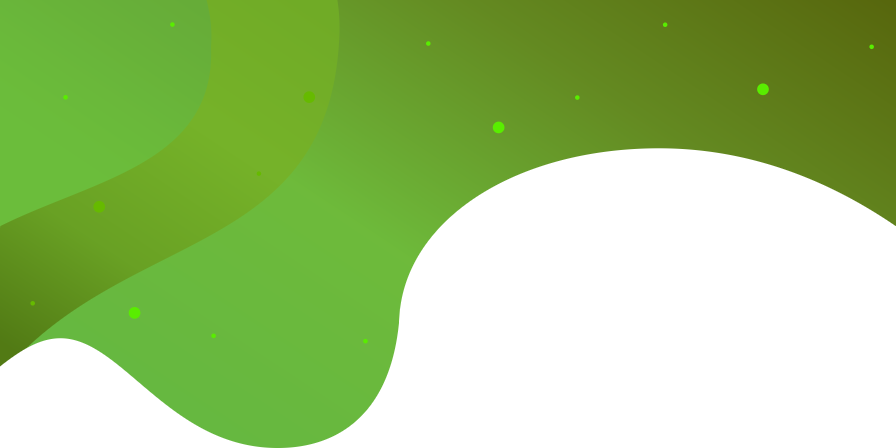
Reproduce this background procedurally as a Shadertoy shader.

```glsl
// Flowing green backdrop: a diagonal gradient, a curved olive band, a leafy corner
// and scattered bright dots above a white wave. Edges are cubic Bezier curves that
// are solved along one axis, then turned into approximate signed distances.

const vec3 WHITE = vec3(1.0);
const vec3 DOT_BRIGHT = vec3(0.35, 0.93, 0.0);
const vec3 DOT_DIM = vec3(0.40, 0.73, 0.0);
const int DOT_COUNT = 15;

vec2 bezier(vec2 a, vec2 b, vec2 c, vec2 d, float t) {
    float s = 1.0 - t;
    return s * s * s * a + 3.0 * s * s * t * b + 3.0 * s * t * t * c + t * t * t * d;
}

vec2 bezierSlope(vec2 a, vec2 b, vec2 c, vec2 d, float t) {
    float s = 1.0 - t;
    return s * s * (b - a) + 2.0 * s * t * (c - b) + t * t * (d - c);
}

// Signed distance above a curve whose x only grows; t is found by bisection.
float aboveCurve(vec2 p, vec2 a, vec2 b, vec2 c, vec2 d) {
    float t = 0.5;
    float stride = 0.25;
    for (int i = 0; i < 18; i++) {
        t += bezier(a, b, c, d, t).x < p.x ? stride : -stride;
        stride *= 0.5;
    }
    vec2 slope = bezierSlope(a, b, c, d, t);
    return (p.y - bezier(a, b, c, d, t).y) * slope.x / max(length(slope), 1e-5);
}

// Height above the white wave, built from five joined curves.
float aboveWave(vec2 p) {
    vec2 crest = vec2(0.135, 0.245);
    vec2 trough = vec2(0.620, 0.0);
    vec2 cliff = vec2(0.891, 0.284);
    vec2 summit = vec2(1.471, 0.669);
    if (p.x < crest.x)
        return aboveCurve(p, vec2(0.0, 0.182), vec2(0.047, 0.219), vec2(0.089, 0.245), crest);
    if (p.x < trough.x)
        return aboveCurve(p, crest, vec2(0.273, 0.245), vec2(0.378, 0.0), trough);
    if (p.x < cliff.x)
        return aboveCurve(p, trough, vec2(0.755, 0.0), vec2(0.872, 0.076), cliff);
    if (p.x < summit.x)
        return aboveCurve(p, cliff, vec2(0.898, 0.505), vec2(1.146, 0.669), summit);
    return aboveCurve(p, summit, vec2(1.667, 0.669), vec2(1.844, 0.602), vec2(2.0, 0.495));
}

// The two side edges run upward, so q holds (y, x).
float rightOfCorner(vec2 q) {
    vec2 bend = vec2(0.896, 0.471);
    if (q.x < bend.x)
        return aboveCurve(q, vec2(0.495, 0.0), vec2(0.599, 0.208), vec2(0.635, 0.482), bend);
    return aboveCurve(q, bend, vec2(0.935, 0.474), vec2(0.969, 0.469), vec2(1.0, 0.461));
}

float rightOfBand(vec2 q) {
    vec2 bend = vec2(0.883, 0.755);
    if (q.x < bend.x)
        return aboveCurve(q, vec2(0.221, 0.057), vec2(0.479, 0.326), vec2(0.453, 0.716), bend);
    return aboveCurve(q, bend, vec2(0.935, 0.760), vec2(0.969, 0.758), vec2(1.0, 0.753));
}

// Colour ramp with four stops.
vec3 ramp(float v, vec4 stops, vec3 a, vec3 b, vec3 c, vec3 d) {
    vec3 col = mix(a, b, clamp((v - stops.x) / (stops.y - stops.x), 0.0, 1.0));
    col = mix(col, c, clamp((v - stops.y) / (stops.z - stops.y), 0.0, 1.0));
    return mix(col, d, clamp((v - stops.z) / (stops.w - stops.z), 0.0, 1.0));
}

float coverage(float dist, float pixel) {
    return clamp(0.5 - dist / pixel, 0.0, 1.0);
}

// Dots spread rightward on a sine that flattens near the top edge.
vec2 dotCentre(float i) {
    float settle = smoothstep(7.0, 12.0, i);
    float swing = mix(0.39, 0.078, settle) * mix(0.6, 1.0, smoothstep(0.0, 2.0, i));
    float depth = mix(0.443, 0.13, settle) + swing * cos(2.38 * i);
    return vec2(0.073 + 0.073 * i + 0.00031 * i * i * i, 1.0 - depth);
}

float dotMask(vec2 p, float pixel) {
    float mask = 0.0;
    for (int i = 0; i < DOT_COUNT; i++) {
        bool isLarge = i < 5 ? i / 2 == 1 : i % 3 == 1;
        float radius = isLarge ? 0.013 : 0.005;
        mask = max(mask, coverage(length(p - dotCentre(float(i))) - radius, pixel));
    }
    return mask;
}

void mainImage(out vec4 fragColor, in vec2 fragCoord) {
    vec2 p = fragCoord / iResolution.y;
    float pixel = 1.0 / iResolution.y;
    float diagonal = dot(p, vec2(0.55, 0.83));

    // Gradients of the three green layers
    vec3 field = ramp(diagonal, vec4(0.3, 0.85, 1.4, 1.93), vec3(0.40, 0.72, 0.25),
        vec3(0.43, 0.73, 0.23), vec3(0.39, 0.54, 0.13), vec3(0.34, 0.40, 0.05));
    vec3 band = ramp(diagonal, vec4(0.2, 0.5, 0.85, 1.2), vec3(0.32, 0.48, 0.08),
        vec3(0.41, 0.63, 0.14), vec3(0.46, 0.70, 0.16), vec3(0.44, 0.67, 0.15));
    vec3 corner = mix(vec3(0.42, 0.74, 0.23), vec3(0.40, 0.67, 0.22),
        smoothstep(0.6, 1.15, diagonal));

    // Layers from back to front
    float inBand = coverage(rightOfBand(p.yx), pixel);
    float inCorner = coverage(rightOfCorner(p.yx), pixel) * smoothstep(0.49, 0.495, p.y);
    vec3 col = mix(mix(field, band, inBand), corner, inCorner);
    vec3 dotColour = mix(DOT_BRIGHT, DOT_DIM, inBand * (1.0 - inCorner));
    col = mix(col, dotColour, dotMask(p, pixel));
    col = mix(col, WHITE, coverage(aboveWave(p), pixel));

    fragColor = vec4(col, 1.0);
}
```
